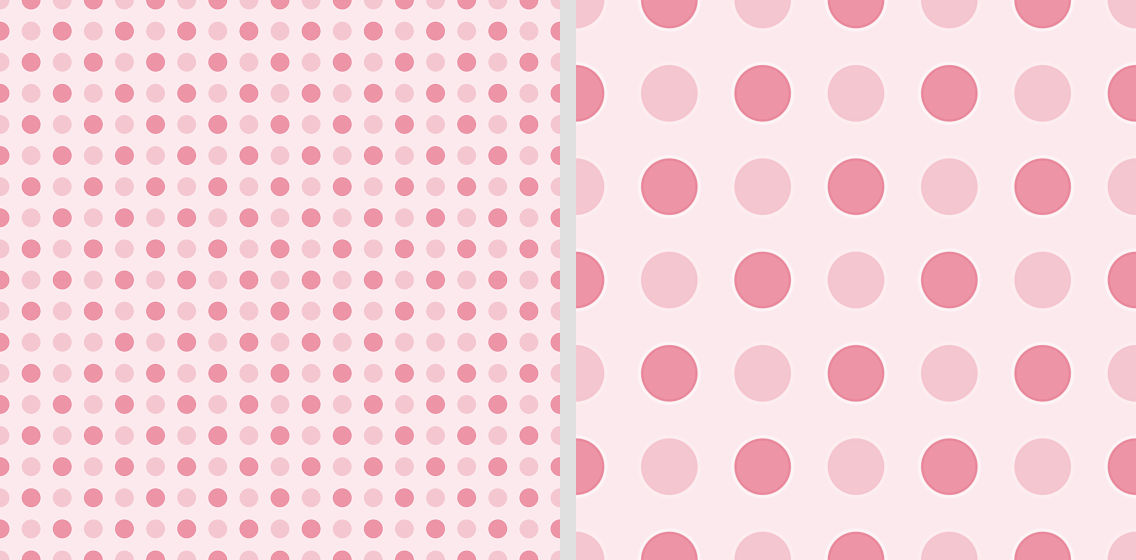
Left: the whole. Right: its middle third, enlarged.
This pattern is drawn by a WebGL 2 fragment shader. Its source:

```glsl
#version 300 es
precision highp float;
// Polka dots on pale pink: an 18 by 18 grid of round dots, rose and blush in
// a checkerboard, centred on grid corners so that they wrap at the edges.
// Each dot is a distance to the nearest corner, with a thin rim and a halo.
uniform vec2 u_resolution;
out vec4 outColor;

const float REPEATS = 18.0;

// Soft-edged disc: 1 inside the radius, 0 outside
float disc(float dist, float radius, float blur) {
    return 1.0 - smoothstep(radius - blur, radius + blur, dist);
}

void main() {
    vec2 grid = gl_FragCoord.xy / u_resolution * REPEATS;
    vec2 corner = floor(grid + 0.5);
    vec2 cell = mod(corner, REPEATS);
    float dist = length(grid - corner);
    float blur = 0.75 * REPEATS / min(u_resolution.x, u_resolution.y);

    // Checkerboard of two tones, with two faded dots in one row
    float isRose = mod(cell.x + cell.y, 2.0);
    if (cell.y == 7.0 && mod(cell.x, 12.0) == 2.0) isRose = 0.0;

    vec3 ground = vec3(0.988, 0.912, 0.930);
    vec3 halo = mix(vec3(0.988, 0.930, 0.945), vec3(0.992, 0.955, 0.965), isRose);
    vec3 fill = mix(vec3(0.957, 0.780, 0.815), vec3(0.928, 0.580, 0.650), isRose);
    vec3 rim = mix(vec3(0.955, 0.765, 0.802), vec3(0.910, 0.520, 0.600), isRose);

    // Layers from the ground up: halo, rim, fill
    vec3 color = mix(ground, halo, disc(dist, 0.338, blur));
    color = mix(color, rim, disc(dist, 0.303, blur));
    color = mix(color, fill, disc(dist, 0.280, blur));
    outColor = vec4(color, 1.0);
}
```
